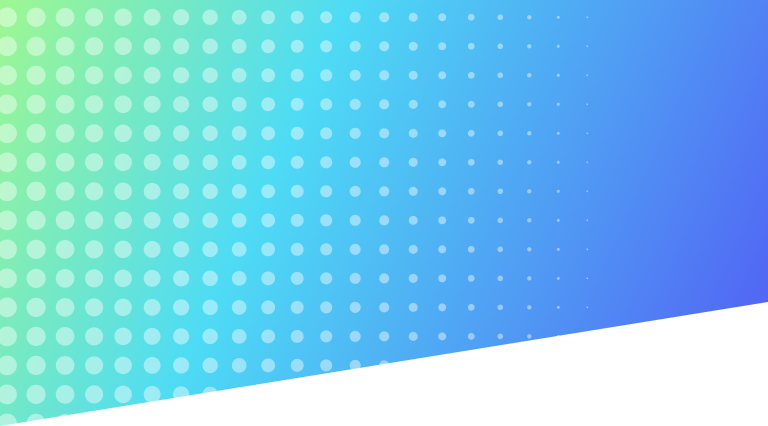
Give the GLSL for this background, as a Shadertoy shader.

```glsl
// Green to blue diagonal gradient with shrinking halftone dots above a slanted white base.

// Coverage of a shape with signed distance d, smoothed over one pixel
float coverage(float d) {
    return clamp(0.5 - d * iResolution.y, 0.0, 1.0);
}

// Diagonal three-stop gradient, lime at the upper left
vec3 gradient(vec2 p) {
    float t = p.x + 0.45 * (1.0 - p.y);
    vec3 lime = vec3(0.62, 0.97, 0.57);
    vec3 cyan = vec3(0.305, 0.86, 0.96);
    vec3 blue = vec3(0.32, 0.40, 0.955);
    vec3 col = mix(lime, cyan, clamp(t / 0.82, 0.0, 1.0));
    return mix(col, blue, clamp((t - 0.82) / 1.30, 0.0, 1.0));
}

// Square grid of dots whose radius falls from column 0 to column 20
float halftone(vec2 p) {
    const float spacing = 0.0681;
    vec2 grid = (p - vec2(0.0166, 0.9595)) / spacing;
    vec2 cell = round(grid);
    float u = cell.x / 20.0;
    float radius = 0.023 - 0.0103 * u - 0.0108 * u * u;
    float dist = length(grid - cell) * spacing - radius;
    return coverage(dist) * step(cell.x, 20.5);
}

void mainImage(out vec4 fragColor, in vec2 fragCoord) {
    // Canvas height is one unit
    vec2 p = fragCoord / iResolution.y;

    vec3 white = vec3(1.0);
    vec3 col = mix(gradient(p), white, 0.43 * halftone(p));

    // White base below the rising line
    vec2 slope = vec2(1.0, 0.1615);
    float base = dot(p, vec2(-slope.y, slope.x)) / length(slope);
    col = mix(col, white, coverage(base));

    fragColor = vec4(col, 1.0);
}
```
